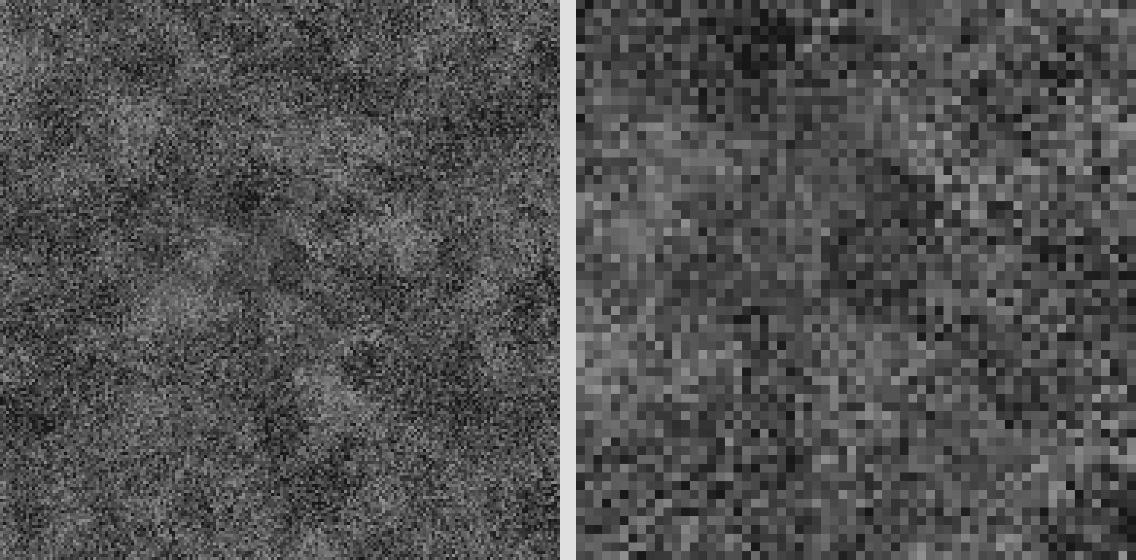
Left: the whole. Right: its middle third, enlarged.
Give the GLSL for this texture, as a Shadertoy shader.

```glsl
// Dark grey stone of square grains, mottled in ragged patches that calm toward the middle.

#define GRAINS 192.0      // grains across the canvas
#define MEAN_TONE 0.313
#define GRAIN_DEPTH 0.225 // contrast from grain to grain
#define PATCH_DEPTH 0.12  // contrast from patch to patch
#define CLOUD_DEPTH 0.036 // contrast of the broad soft clouds
#define SCATTER 0.055     // how far grains stray over patch borders
#define DARKEST 0.09
#define LIGHTEST 0.56

float hash(vec2 p) {
    vec3 q = fract(p.xyx * vec3(0.1031, 0.1030, 0.0973));
    q += dot(q, q.yzx + 33.33);
    return fract((q.x + q.y) * q.z);
}

vec2 hash2(vec2 p) {
    return vec2(hash(p + 17.3), hash(p + 71.9));
}

// Cellular noise: the random tone of the nearest feature point.
float cellTone(vec2 p) {
    vec2 base = floor(p);
    float nearest = 9.0;
    float tone = 0.0;
    for (int y = -1; y <= 1; y++) {
        for (int x = -1; x <= 1; x++) {
            vec2 id = base + vec2(x, y);
            vec2 toPoint = id + hash2(id) - p;
            float d = dot(toPoint, toPoint);
            if (d < nearest) {
                nearest = d;
                tone = hash(id + 131.7);
            }
        }
    }
    return tone;
}

// Layered, warped sines for broad light and shade.
float clouds(vec2 p) {
    float sum = 0.0;
    float weight = 1.0;
    p *= 15.0;
    for (int i = 0; i < 4; i++) {
        p += 0.8 * sin(p.yx * 1.3 + float(i) * 2.1);
        sum += weight * sin(p.x + 1.7) * sin(p.y + 0.6);
        p = mat2(1.3, 1.1, -1.1, 1.3) * p;
        weight *= 0.75;
    }
    return sum;
}

// Tone of one whole grain.
float grainTone(vec2 grain) {
    vec2 p = (grain + 0.5) / GRAINS;
    float outward = smoothstep(0.03, 0.38, length(p - 0.5));

    // Stray lookups make ragged borders and lone specks.
    vec2 stray = hash2(grain + 211.0) * 2.0 - 1.0;
    stray *= dot(stray, stray) * SCATTER * mix(0.2, 0.6, outward);
    vec2 q = p + stray;

    float patches = cellTone(q * 13.0 + 3.0)
                  + cellTone(q * 31.0 + 40.0)
                  + cellTone(q * 73.0 + 90.0) - 1.5;

    float roughness = mix(0.3, 1.2, cellTone(q * 11.0 + 150.0));
    roughness = mix(roughness, 1.0, 0.3 + 0.55 * outward);
    float speckle = hash(grain + 5.0) + hash(grain + 307.0) - 1.0;

    float tone = MEAN_TONE + PATCH_DEPTH * patches
               + CLOUD_DEPTH * clouds(p)
               + GRAIN_DEPTH * roughness * speckle;
    return clamp(tone, DARKEST, LIGHTEST);
}

void mainImage(out vec4 fragColor, in vec2 fragCoord) {
    vec2 p = fragCoord / iResolution.y * GRAINS;

    // Blend neighbouring grains only within a thin seam.
    float seam = 0.6 * GRAINS / iResolution.y;
    vec2 corner = floor(p - 0.5);
    vec2 blend = clamp((p - 0.5 - corner - 0.5) / seam + 0.5, 0.0, 1.0);

    float lower = mix(grainTone(corner), grainTone(corner + vec2(1, 0)), blend.x);
    float upper = mix(grainTone(corner + vec2(0, 1)), grainTone(corner + 1.0), blend.x);
    fragColor = vec4(vec3(mix(lower, upper, blend.y)), 1.0);
}
```
